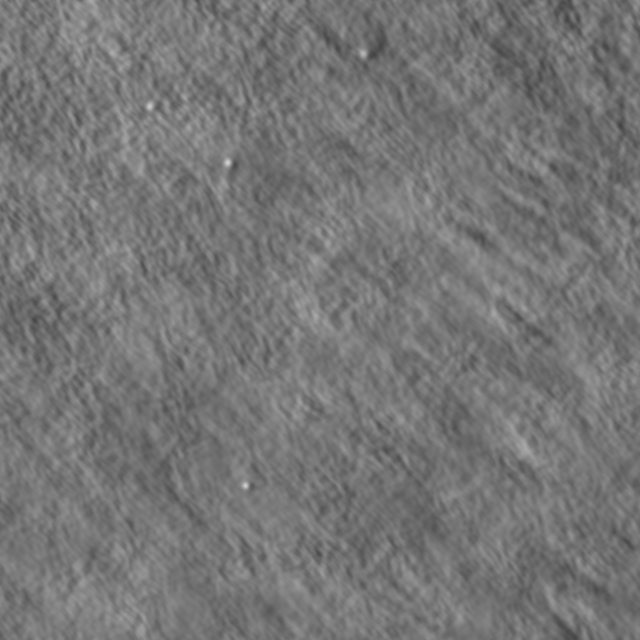
Give the GLSL for this texture, as a Shadertoy shader.

```glsl
// Grey wind-scoured terrain seen from above: fine side-lit grain, broken diagonal grooves and a few boulders.

const float BASE_GREY      = 0.460;
const vec2  GROOVE_DIR     = vec2(0.766, -0.643); // down to the right
const vec2  LIGHT_STEP     = vec2(0.97, -0.24);   // lit from the left
const float FINE_SCALE     = 108.0;
const float GRAIN_SCALE    = 62.0;
const float LUMP_SCALE     = 31.0;
const float FINE_CONTRAST  = 0.115;
const float GRAIN_CONTRAST = 0.120;
const float LUMP_CONTRAST  = 0.090;
const float GROOVE_CONTRAST = 0.110;
const float TONE_CONTRAST  = 0.080;
const float STREAK_CONTRAST = 0.050;
const float GRAIN_STRETCH  = 1.5;
const float LIGHT_REACH    = 0.22;
const int   BOULDER_COUNT  = 4;
const float BOULDER_RADIUS = 0.0085;

// Integer hash giving two values in 0..1
vec2 hash2(vec2 cell) {
    uvec2 q = uvec2(ivec2(cell)) * uvec2(1597334673u, 3812015801u);
    uint n = (q.x ^ q.y) * 1597334673u;
    n = (n ^ (n >> 15)) * 2246822519u;
    n ^= n >> 13;
    return vec2(n & 65535u, n >> 16) / 65535.0;
}

float cornerSlope(vec2 cell, vec2 offset) {
    float angle = 6.28318 * hash2(cell).x;
    return dot(vec2(cos(angle), sin(angle)), offset);
}

float gradientNoise(vec2 p) {
    vec2 i = floor(p), f = p - i;
    vec2 u = f * f * f * (f * (f * 6.0 - 15.0) + 10.0);
    vec2 e = vec2(1.0, 0.0);
    return mix(mix(cornerSlope(i, f), cornerSlope(i + e, f - e), u.x),
               mix(cornerSlope(i + e.yx, f - e.yx), cornerSlope(i + 1.0, f - 1.0), u.x), u.y);
}

// Coordinates along and across the grooves
vec2 grooveFrame(vec2 p) {
    return vec2(dot(p, GROOVE_DIR), dot(p, vec2(-GROOVE_DIR.y, GROOVE_DIR.x)));
}

// Side-lit relief of stretched noise: bright slopes face the light
float relief(vec2 p, float scale, float stretch, float seed) {
    vec2 squash = vec2(1.0 / stretch, 1.0);
    vec2 q = grooveFrame(p) * scale * squash + seed;
    vec2 d = grooveFrame(LIGHT_STEP) * LIGHT_REACH * squash;
    return gradientNoise(q + d) - gradientNoise(q - d);
}

// Thin grooves, lit across their width and fading in and out
float grooves(vec2 p) {
    vec2 q = grooveFrame(p);
    q.y += 0.03 * gradientNoise(q * vec2(3.0, 4.0) + 7.3) + 0.005 * gradientNoise(q * 17.0 + 3.1);
    vec2 broad = q * vec2(6.5, 25.0) + 31.7;
    vec2 narrow = q * vec2(14.0, 52.0) + 83.1;
    vec2 d = vec2(0.0, 0.25);
    float present = 0.25 + 0.75 * smoothstep(-0.15, 0.35, gradientNoise(q * vec2(4.0, 9.0) + 14.6));
    return present * (0.8 * (gradientNoise(broad + d) - gradientNoise(broad - d))
                    + gradientNoise(narrow + d) - gradientNoise(narrow - d));
}

// Small bright stones with a shadow on the far side
float boulders(vec2 p) {
    float sum = 0.0;
    for (int k = 0; k < BOULDER_COUNT; k++) {
        vec2 place = 0.06 + 0.88 * hash2(vec2(float(k) + 3.0, 41.0));
        float size = BOULDER_RADIUS * mix(0.6, 1.25, hash2(vec2(float(k), 77.0)).x);
        vec2 r = (p - place) / size;
        vec2 s = (r - vec2(1.7, -0.2)) * vec2(0.8, 0.65);
        sum += 0.32 * exp(-dot(r, r)) - 0.15 * exp(-dot(s, s));
    }
    return sum;
}

void mainImage(out vec4 fragColor, in vec2 fragCoord) {
    vec2 uv = fragCoord / iResolution.y;
    vec2 frame = grooveFrame(uv);

    // Regions: rough upper left, lumpy upper right, grooved right half
    float patches = gradientNoise(uv * 4.0 + 19.4);
    float clusters = gradientNoise(uv * 13.0 + 71.8);
    float upperLeft = 1.0 - smoothstep(0.25, 0.85, uv.x + 0.8 * (1.0 - uv.y) + 0.25 * patches);
    float upperRight = smoothstep(1.35, 1.95, uv.x + uv.y + 0.2 * patches);
    float grooved = smoothstep(0.1, 0.8, uv.x + 0.4 * patches);

    // Broad light and dark tone with softer short streaks
    float tone = gradientNoise(frame * vec2(3.5, 5.5) + 5.2)
               + 0.9 * gradientNoise(frame * vec2(8.0, 14.0) + 47.6);
    float streaks = gradientNoise(frame * vec2(17.0, 34.0) + 23.8);
    float grey = BASE_GREY + TONE_CONTRAST * tone + STREAK_CONTRAST * streaks
               + 0.018 * upperLeft - 0.028 * upperRight;

    // Grain and lumps
    vec2 bent = uv + 0.008 * vec2(gradientNoise(uv * 14.0 + 2.7), gradientNoise(uv * 14.0 + 61.3));
    float roughness = 0.85 + 0.45 * upperLeft + 0.25 * upperRight + 0.35 * patches + 0.7 * clusters;
    grey += roughness * (FINE_CONTRAST * relief(bent, FINE_SCALE, GRAIN_STRETCH, 11.5)
                       + GRAIN_CONTRAST * relief(bent, GRAIN_SCALE, GRAIN_STRETCH, 53.9));
    grey += (0.8 + 0.9 * upperRight) * LUMP_CONTRAST * relief(bent, LUMP_SCALE, 1.8, 97.2);

    // Grooves and boulders
    grey += mix(0.35, 1.0, grooved) * GROOVE_CONTRAST * grooves(uv);
    grey += boulders(uv);

    fragColor = vec4(vec3(clamp(grey, 0.0, 1.0)), 1.0);
}
```
